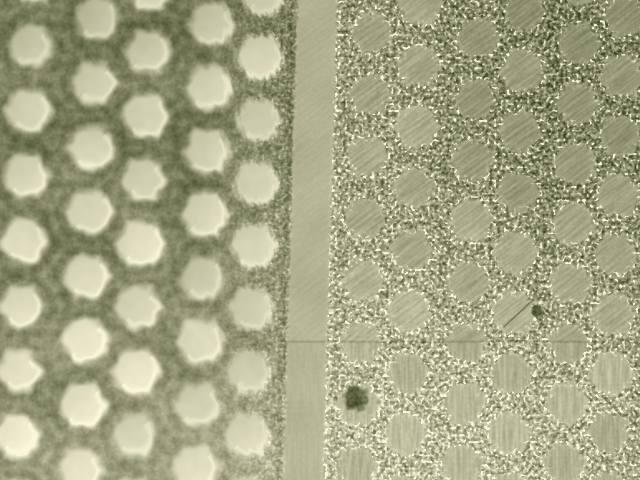
This pattern is drawn by a WebGL 1 fragment shader. Its source:

```glsl
precision highp float;
uniform vec2 u_resolution;

const float SLANT = 0.036;
const float STRIP_COLUMN = 5.0;
const float SEAM_Y = 0.288;

float hash(vec2 p) {
  return fract(sin(dot(p, vec2(127.1, 311.7))) * 43758.545);
}

vec2 gradientAt(vec2 cell) {
  float angle = 6.2832 * hash(cell);
  return vec2(cos(angle), sin(angle));
}

float gradientNoise(vec2 p) {
  vec2 i = floor(p), f = fract(p);
  vec2 u = f * f * f * (f * (f * 6.0 - 15.0) + 10.0);
  vec2 e = vec2(1.0, 0.0);
  float low = mix(dot(gradientAt(i), f), dot(gradientAt(i + e), f - e), u.x);
  float high = mix(dot(gradientAt(i + e.yx), f - e.yx),
                   dot(gradientAt(i + e.xx), f - e.xx), u.x);
  return mix(low, high, u.y);
}

// Hexagon with flat top and softened corners
float roundedHex(vec2 p, float radius) {
  vec2 q = abs(p);
  float hex = max(q.y, q.x * 0.866 + q.y * 0.5);
  return mix(hex, length(p) * 0.96, 0.4) - radius;
}

float segmentDistance(vec2 p, vec2 a, vec2 b) {
  vec2 pa = p - a, ba = b - a;
  return length(pa - ba * clamp(dot(pa, ba) / dot(ba, ba), 0.0, 1.0));
}

float bell(float x, float width) {
  return exp(-x * x / (width * width));
}

// Nearest tile: distance, tile seed, offset from its centre
vec4 nearestTile(vec2 p, float radius) {
  vec4 best = vec4(1.0, 0.0, 0.0, 0.0);
  for (int i = 0; i < 12; i++) {
    float col = float(i);
    if (col == STRIP_COLUMN) continue;
    float right = step(STRIP_COLUMN, col);
    float stagger = mod(col + right, 2.0);
    float pitch = 0.1354 - 0.00106 * col;
    float baseY = 0.498 - 0.0026 * col + 0.0625 * stagger;
    float row = floor((p.y - baseY) / pitch + 0.5);
    float y = baseY + row * pitch;
    float x = 0.05 + 0.1241 * col - 0.00099 * col * col
            + 0.012 * (stagger - right) + SLANT * (y - 0.5);
    float seed = hash(vec2(col, row) + 3.7);
    vec2 offset = p - vec2(x, y);
    float d = roundedHex(offset, radius + 0.004 * (seed - 0.5));
    if (d < best.x) best = vec4(d, seed, offset);
  }
  return best;
}

// Fine directional marks: diagonal above the seam, upright below
float brushing(vec2 p) {
  vec2 along = p.y > SEAM_Y ? vec2(0.8, 0.6) : vec2(0.0, 1.0);
  vec2 across = vec2(-along.y, along.x);
  return gradientNoise(vec2(dot(p, along) * 16.0, dot(p, across) * 165.0));
}

float pit(vec2 p, vec2 centre, float radius) {
  float d = length(p - centre) + radius * 0.4 * gradientNoise(p * 60.0);
  return 1.0 - smoothstep(radius * 0.65, radius * 1.1, d);
}

vec3 oliveTint(float v) {
  return v * vec3(1.0, 0.95, 0.98) + vec3(0.0, 0.035, -0.108);
}

void main() {
  vec2 p = gl_FragCoord.xy / u_resolution.y;
  float focus = smoothstep(0.4, 0.8, p.x);
  float rightSide = smoothstep(0.6, 0.7, p.x);
  float glow = exp(-3.0 * (p.x - 0.8) * (p.x - 0.8) - 4.0 * p.y * p.y);
  float shade = smoothstep(0.65, 1.2, p.x) * smoothstep(0.1, 0.8, p.y);

  // Grainy ground, blurred on the left and sparkling on the right
  float fine = gradientNoise(p * 115.0) + 0.6 * gradientNoise(p * 190.0 + 5.0);
  float coarse = gradientNoise(p * 48.0 + 9.0);
  float cloud = gradientNoise(p * 9.0);
  float spark = smoothstep(0.08, 0.45, gradientNoise(p * 145.0 + 31.0));
  float blurred = 0.505 + 0.14 * coarse + 0.06 * fine + 0.1 * cloud
                + 0.1 * (1.0 - p.y) * (1.0 - p.y);
  float crisp = 0.57 + 0.38 * fine + 0.12 * coarse + 0.3 * spark - 0.12 * shade;
  float value = mix(blurred, crisp, focus) + 0.13 * glow;

  // Hexagonal tiles
  vec4 tile = nearestTile(p, mix(0.0435, 0.0405, focus));
  float d = tile.x + mix(0.009, 0.011, focus) * gradientNoise(p * mix(38.0, 62.0, focus));
  float softness = mix(0.01, 0.004, focus);
  float marks = brushing(p);
  float paleFace = 0.79 + 0.16 * (1.0 - p.y) * (1.0 - 1.5 * p.x)
                 + 0.6 * (tile.z - tile.w) + 0.05 * cloud + 0.02 * coarse;
  float brushedFace = 0.67 - 0.1 * shade + 0.06 * glow + 0.11 * marks + 0.04 * fine;
  float face = mix(paleFace, brushedFace, rightSide) + 0.07 * (tile.y - 0.5);
  value -= 0.06 * (1.0 - focus) * bell(tile.x - 0.017, 0.013);
  value = mix(value, face, 1.0 - smoothstep(-softness, softness, d));
  value += focus * bell(d - 0.002, 0.008) * (0.04 + 0.22 * spark);
  value += 0.07 * (1.0 - focus) * bell(d + 0.007, 0.006) * step(0.0, tile.z - tile.w);

  // Plain strip with a dark left side and a glinting right side
  float stripX = p.x - 0.647 - 0.03 * (p.y - 0.5);
  float stripD = abs(stripX) - 0.041 + 0.004 * coarse;
  float strip = 0.695 + 0.05 * cloud + 0.03 * marks + 0.02 * fine + 0.03 * glow;
  value -= 0.09 * bell(stripX + 0.05, 0.009);
  value = mix(value, strip, 1.0 - smoothstep(-0.004, 0.004, stripD));
  value += bell(stripX - 0.046, 0.007) * (0.07 + 0.22 * spark);
  value += 0.06 * bell(stripX + 0.043, 0.004);

  // Seam, scratch and pits
  float seamSpan = smoothstep(0.57, 0.61, p.x) * (1.0 - smoothstep(1.2, 1.3, p.x));
  value -= 0.1 * seamSpan * bell(p.y - SEAM_Y, 0.0025);
  value -= 0.25 * bell(segmentDistance(p, vec2(1.05, 0.319), vec2(1.11, 0.375)), 0.002);
  float pits = max(pit(p, vec2(0.743, 0.17), 0.028), pit(p, vec2(1.12, 0.351), 0.015));
  value = mix(value, 0.33 + 0.2 * coarse + 0.12 * fine, 0.9 * pits);

  gl_FragColor = vec4(oliveTint(clamp(value, 0.24, 0.98)), 1.0);
}
```
